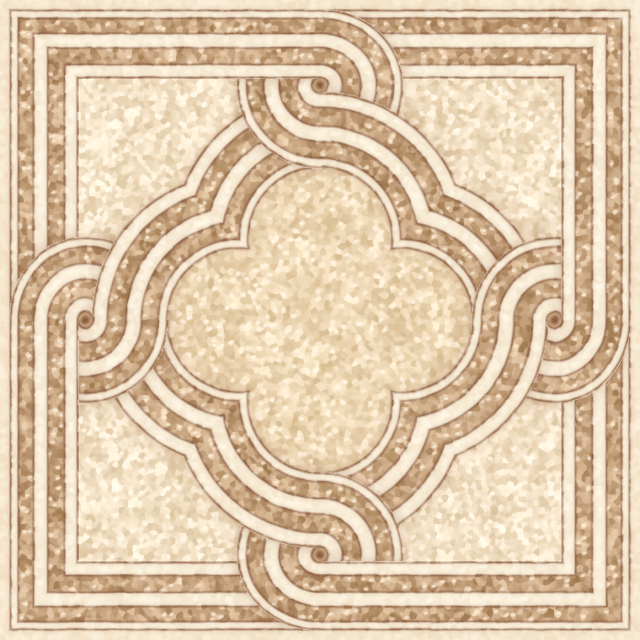
Reproduce this pattern procedurally as a Shadertoy shader.

```glsl
#define KNOT 0.3672     // knot centre, from the middle of the tile
#define LOBE 0.1263     // lobe centre, from the middle of the tile
#define CUSP 0.1120     // inner quatrefoil corner, along each axis
#define RIM 0.1280      // outer radius of a strand curl
#define CORE 0.0130     // inner radius of a strand curl
#define SQUEEZE 1.1     // flattens the curl to meet the frame
#define LINE 0.0015     // half width of the engraved lines
#define SOFT 0.0011     // blur of the engraved lines
#define GRAIN 120.0     // stone grains across the tile
#define FLECKS 0.88     // grains above this value sparkle

const vec3 CREAM = vec3(0.985, 0.94, 0.855);
const vec3 CORNER = vec3(0.955, 0.885, 0.775);
const vec3 MEDALLION = vec3(0.935, 0.85, 0.715);
const vec3 STONE = vec3(0.80, 0.67, 0.525);
const vec3 SEPIA = vec3(0.54, 0.36, 0.25);
const vec3 SPARKLE = vec3(1.0, 0.97, 0.91);

vec3 hash3(vec2 p) {
    vec3 q = fract(p.xyx * vec3(0.1031, 0.1030, 0.0973));
    q += dot(q, q.yxz + 33.33);
    return fract((q.xxy + q.yzz) * q.zyx);
}

// Soft cellular noise: x is the blended tone, y the sparkling flecks
vec2 grains(vec2 p) {
    vec2 cell = floor(p), f = fract(p);
    float tone = 0.0, total = 0.0, fleck = 0.0;
    for (int j = -1; j <= 1; j++)
    for (int i = -1; i <= 1; i++) {
        vec2 o = vec2(i, j);
        vec3 h = hash3(cell + o + 200.0);
        vec2 d = o + h.xy - f;
        float weight = exp(-10.0 * dot(d, d));
        tone += weight * h.z;
        total += weight;
        d = vec2(d.x + 0.5 * d.y, 1.5 * (d.y - 0.4 * d.x));
        fleck = max(fleck, step(FLECKS, h.z) * (1.0 - smoothstep(0.25, 0.65, length(d))));
    }
    return vec2(tone / total, fleck);
}

// Turn each quarter of the tile onto the top one
vec2 foldQuarter(vec2 p) {
    if (abs(p.y) >= abs(p.x)) return p.y > 0.0 ? p : -p;
    return p.x < 0.0 ? vec2(p.y, -p.x) : vec2(-p.y, p.x);
}

float band(float r, float a, float b, float aa) {
    return smoothstep(a - aa, a + aa, r) * (1.0 - smoothstep(b - aa, b + aa, r));
}

void mainImage(out vec4 fragColor, in vec2 fragCoord) {
    float side = min(iResolution.x, iResolution.y);
    vec2 uv = (fragCoord - 0.5 * iResolution.xy) / side;
    float aa = 0.8 / side;

    // Stone texture with slow stains
    vec2 fine = grains(uv * GRAIN);
    vec2 coarse = grains(uv * GRAIN * 0.45 + 31.0);
    float stain = sin(uv.x * 17.0 + 2.0 * sin(uv.y * 13.0)) * sin(uv.y * 19.0 + sin(uv.x * 23.0));
    float tone = 0.7 * (fine.x - 0.5) + 0.3 * (coarse.x - 0.5) + 0.04 * stain;

    // Cross-strand coordinate along the frame, the curl and the quatrefoil
    vec2 p = foldQuarter(uv + 0.0012 * (vec2(fine.x, coarse.x) - 0.5));
    vec2 k = p - vec2(0.0, KNOT);
    float frame = k.y * SQUEEZE;
    float curl = length(vec2(k.x, k.y > 0.0 ? frame : k.y));
    float foil = KNOT - LOBE - length(p - vec2(0.0, LOBE));
    if (p.y < CUSP) foil = max(foil, RIM + CUSP - p.y);

    // Weave: the curl crosses over on one side and under on the other
    float margin = LINE + SOFT;
    bool rim = frame > RIM;
    bool onFrame = frame > CORE - margin;
    bool onCurl = curl < RIM + margin;
    bool onFoil = foil > CORE - margin && foil < RIM + margin;
    float r = foil, shade = 0.0;
    if (k.x < 0.0) {
        if (onFrame) r = frame;
        else if (onCurl) {
            r = curl;
            shade = exp(-110.0 * (CORE - frame));
        } else shade = exp(-110.0 * (curl - RIM));
    } else if (!onFoil) {
        if (onCurl) {
            r = curl;
            shade = exp(-110.0 * max(CORE - foil, 0.0));
        } else {
            if (onFrame) r = frame;
            shade = rim ? 0.0 : exp(-110.0 * (curl - RIM));
        }
    }

    // Ground: pale corners, a warmer medallion, plain outer rim
    bool inside = foil > RIM;
    vec3 ground = inside ? MEDALLION : CORNER;
    ground += tone * vec3(0.20, 0.25, 0.32);
    ground = mix(ground, SPARKLE, 0.75 * fine.y);
    float edgeGlow = exp(-65.0 * max(inside ? foil - RIM : CORE - foil, 0.0));
    ground = mix(ground, STONE, 0.22 * edgeGlow);
    if (rim) ground = mix(CREAM, CORNER, clamp(0.5 - 1.5 * tone, 0.0, 1.0));

    // Strand: cream bands around two stone inlays
    vec3 cream = CREAM + tone * vec3(0.05, 0.08, 0.11);
    vec3 stone = STONE + tone * vec3(0.36, 0.41, 0.45);
    stone = mix(stone, SPARKLE, 0.6 * fine.y);
    float inlay = band(r, 0.0885, 0.1145, aa + SOFT) + band(r, 0.0352, 0.0638, aa + SOFT);
    vec3 color = mix(ground, mix(cream, stone, inlay), band(r, CORE, RIM, aa));
    if (curl < CORE) color = mix(SEPIA, STONE, smoothstep(0.1, 0.8, curl / CORE));
    color = mix(color, SEPIA, 0.25 * shade);

    // Engraved lines, worn in places, and their sepia bleed
    float edges[6] = float[6](CORE, 0.0352, 0.0638, 0.0885, 0.1145, RIM);
    float d = 1.0;
    for (int i = 0; i < 6; i++) d = min(d, abs(r - edges[i]));
    float ink = 1.0 - smoothstep(LINE - SOFT - aa, LINE + SOFT + aa, d);
    color = mix(color, SEPIA, 0.22 * exp(-d * 280.0));
    color = mix(color, SEPIA, ink * clamp(0.68 - 0.7 * tone, 0.0, 1.0));

    fragColor = vec4(clamp(color, 0.0, 1.0), 1.0);
}
```
